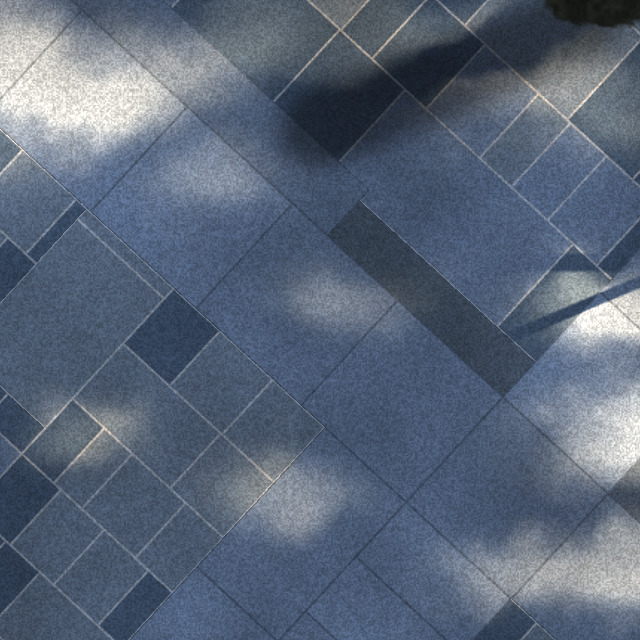
Write a WebGL 2 fragment shader that draws this texture.

```glsl
#version 300 es
precision highp float;
// Diagonal stone paving: a band of large square slabs between mixed tiles, in dappled sun.

#define SLAB 0.2233
#define BAND_TOP -0.0755
#define BAND_LOW 0.1478
#define JOINT 0.0018
#define TILT vec2(0.736, 0.677)
#define BLUE_STONE vec3(0.285, 0.35, 0.455)
#define DARK_STONE vec3(0.19, 0.248, 0.33)
#define GREY_STONE vec3(0.272, 0.328, 0.405)
#define MORTAR vec3(0.45, 0.485, 0.54)
#define SUN vec3(2.75, 2.25, 1.72)
#define GRAIN 0.4

uniform vec2 u_resolution;
out vec4 outColor;

float hash(vec2 p) {
    vec3 q = fract(p.xyx * vec3(0.1031, 0.103, 0.0973));
    q += dot(q, q.yzx + 33.33);
    return fract((q.x + q.y) * q.z);
}

float noise(vec2 p) {
    vec2 i = floor(p), f = fract(p);
    f = f * f * (3.0 - 2.0 * f);
    return mix(mix(hash(i), hash(i + vec2(1, 0)), f.x),
               mix(hash(i + vec2(0, 1)), hash(i + 1.0), f.x), f.y);
}

float fbm(vec2 p) {
    float sum = 0.0, amp = 0.5;
    for (int i = 0; i < 4; i++) {
        sum += amp * noise(p);
        p = p * 2.03 + 17.0;
        amp *= 0.5;
    }
    return sum;
}

float glow(vec2 p, vec2 center, vec2 radius) {
    vec2 d = (p - center) / radius;
    return exp(-pow(dot(d, d), 1.4));
}

float segment(vec2 p, vec2 a, vec2 b) {
    vec2 ap = p - a, ab = b - a;
    return length(ap - ab * clamp(dot(ap, ab) / dot(ab, ab), 0.0, 1.0));
}

// Finds the tile around q: grid cell, then random cuts. Returns its seed.
float findTile(vec2 q, vec2 origin, vec2 size, int cuts, out vec2 lo, out vec2 hi) {
    vec2 id = floor((q - origin) / size);
    lo = origin + id * size;
    hi = lo + size;
    float seed = hash(id + 51.0 + floor(size * 90.0));
    for (int i = 0; i < cuts; i++) {
        vec2 extent = hi - lo;
        if (max(extent.x, extent.y) < 0.125 || (i > 0 && seed < 0.25)) break;
        vec2 cut = mix(lo, hi, 0.34 + 0.32 * seed);
        bool acrossX = extent.x > extent.y;
        bool below = acrossX ? q.x < cut.x : q.y < cut.y;
        if (acrossX) { if (below) hi.x = cut.x; else lo.x = cut.x; }
        else { if (below) hi.y = cut.y; else lo.y = cut.y; }
        seed = hash(vec2(seed * 91.7 + float(i), below ? 13.0 : 47.0));
    }
    return seed;
}

vec3 paving(vec2 q, float pixel) {
    vec2 lo, hi, origin = vec2(0.105, BAND_TOP), size = vec2(SLAB);
    bool upper = q.y < BAND_TOP;
    bool band = !upper && q.y < BAND_LOW;
    bool crossing = q.x > (upper ? 0.9982 : 0.8255) && q.x < 1.2215;
    float stripEdge = q.x < 0.626 ? -0.173 : -0.15;
    vec3 stone, seam = BLUE_STONE * 0.72;
    if (band || crossing) {
        // Large slabs, square in the band and oblong below it
        if (!band && !upper) {
            origin = vec2(q.x < 0.9982 ? 0.8255 : 0.9982, BAND_LOW);
            size = q.x < 0.9982 ? vec2(0.1727, 0.296) : vec2(0.2233, 0.116);
        }
        stone = BLUE_STONE * (0.95 + 0.1 * findTile(q, origin, size, 0, lo, hi));
    } else if (upper && q.y > stripEdge) {
        // Narrow strip, pale then dark
        bool pale = q.x < 0.626;
        lo = vec2(pale ? -1.0 : 0.626, stripEdge);
        hi = vec2(pale ? 0.626 : 0.9982, BAND_TOP);
        stone = pale ? BLUE_STONE * 0.92 : DARK_STONE * vec3(1.1, 1.03, 0.96);
    } else {
        // Mixed tiles: rows of two heights above; rows, big slabs and small dark ones below
        float tone = 0.5;
        if (upper) {
            bool tall = mod(q.y + 0.4622, 0.3125) > 0.1365;
            origin = tall ? vec2(0.5612, -0.3257) : vec2(0.605, -0.4622);
            float row = floor((q.y - origin.y) / 0.3125);
            origin.y += row * 0.3125;
            size = tall ? vec2(0.356, 0.176) : vec2(0.181, 0.1365);
            bool whole = tall && q.x > 0.5612 && q.x < 0.917 && row == 0.0;
            tone = findTile(q, origin, size, whole ? 0 : 1, lo, hi);
            tone = whole ? 0.99 : 0.25 + 0.6 * fract(tone * 7.31);
        } else {
            bool rows = q.x > 0.505, slab = !rows && q.x > 0.32 && q.y < 0.445;
            origin = vec2(slab ? 0.32 : 0.505, BAND_LOW + (slab ? 0.022 : 0.0));
            size = slab ? vec2(0.185, 0.275) : vec2(0.3205, 0.117);
            if (slab && q.y < origin.y) { origin.y = BAND_LOW; size.y = 0.022; }
            tone = findTile(q, origin, size, slab ? 0 : 3, lo, hi);
            vec2 extent = hi - lo;
            tone = slab ? 0.6 : fract(tone * 7.31) * (extent.x < 0.1 ? 0.55 : 0.75) + (extent.x < 0.1 ? 0.0 : 0.25);
        }
        stone = tone < 0.38 ? DARK_STONE : tone < 0.72 ? GREY_STONE : BLUE_STONE * 0.95;
        seam = MORTAR;
    }
    vec2 edge = min(q - lo, hi - q);
    float joint = 1.0 - smoothstep(JOINT - pixel, JOINT + pixel, min(edge.x, edge.y));
    return mix(stone, seam, joint * 0.8);
}

float sunlight(vec2 p) {
    vec2 w = p + 0.15 * (vec2(fbm(p * 7.0), fbm(p * 7.0 + 40.0)) - 0.47);
    float sun = 1.1 * glow(w, vec2(0.08, 0.12), vec2(0.25, 0.1));
    for (int i = 0; i < 3; i++) {
        float k = float(i);
        sun += 0.4 * glow(w, vec2(0.17, 0.14) + k * vec2(0.18, 0.16), vec2(0.1, 0.055));
        sun += (1.6 - 0.3 * k) * glow(w, vec2(1.0, 0.49 + 0.19 * k), vec2(0.16, 0.07));
        sun += 0.6 * glow(w, vec2(0.46 + 0.25 * k, 0.05 + 0.05 * k), vec2(0.16, 0.1));
        sun += 0.55 * glow(w, vec2(0.13 + 0.33 * k, 0.67 + 0.1 * k), vec2(0.1, 0.06));
    }
    // Cast shadows: a broad wedge, a bar and a thin pole
    sun *= smoothstep(0.03, 0.06, segment(w, vec2(0.5, 0.2), vec2(0.9, 0.04)));
    sun *= smoothstep(0.01, 0.018, segment(p, vec2(0.74, 0.41), vec2(0.97, 0.41)));
    sun *= smoothstep(0.006, 0.012, segment(p, vec2(0.79, 0.53), vec2(1.0, 0.44)));
    return clamp(sun * (0.7 + 0.7 * fbm(p * vec2(8.0, 13.0))), 0.0, 1.2);
}

void main() {
    vec2 p = gl_FragCoord.xy / u_resolution;
    p.y = 1.0 - p.y;
    vec2 q = vec2(dot(p, TILT), dot(p, vec2(-TILT.y, TILT.x)));
    vec3 color = paving(q, 0.75 / u_resolution.y);

    // Shade, sun and stone grain
    color *= 0.67 + 0.7 * fbm(p * 3.5);
    color *= 1.0 - 0.4 * (1.0 - smoothstep(0.03, 0.09, segment(p, vec2(0.5, 0.2), vec2(0.9, 0.04))));
    color *= mix(vec3(1.0), SUN, sunlight(p));
    color *= 1.0 + GRAIN * (0.75 * noise(p * 430.0) + 0.25 * noise(p * 190.0) - 0.5);

    // Dark planting in the corner
    float shrub = length((p - vec2(0.95, -0.01)) / vec2(0.11, 0.055)) + 0.4 * fbm(p * 40.0);
    color = mix(vec3(0.09, 0.1, 0.09) * (0.6 + fbm(p * 90.0)), color, smoothstep(1.05, 1.2, shrub));
    outColor = vec4(color, 1.0);
}
```
